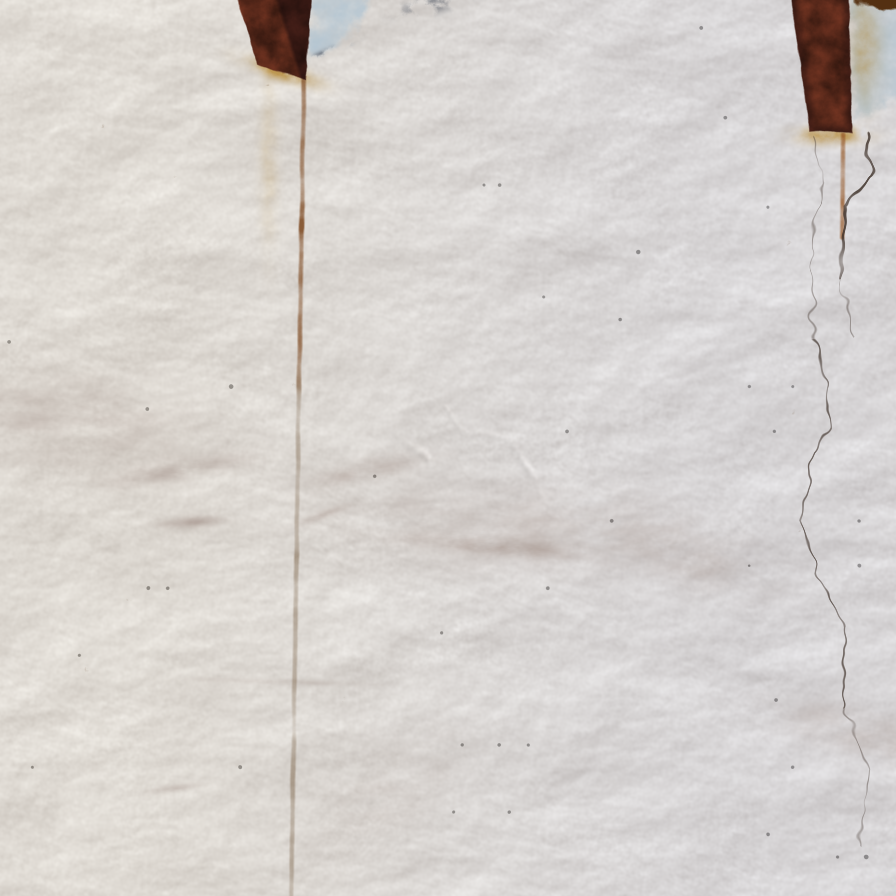
This texture is drawn by a WebGL 1 fragment shader. Its source:

```glsl
precision highp float;
// Weathered whitewashed wall with two rusty iron brackets at the top edge.
// Plaster is gradient-noise relief lit from above; stains are soft ellipses,
// and cracks are chains of line segments bent by noise.
uniform vec2 u_resolution;

vec2 hash2(vec2 p) {
  vec3 q = fract(p.xyx * vec3(.1031, .1030, .0973));
  q += dot(q, q.yzx + 33.33);
  return fract((q.xx + q.yz) * q.zy);
}
float corner(vec2 i, vec2 f, vec2 o) { return dot(hash2(i + o) * 2. - 1., f - o); }
float noise(vec2 p) {
  vec2 i = floor(p), f = fract(p), o = vec2(1, 0);
  vec2 w = f * f * f * (f * (f * 6. - 15.) + 10.);
  return mix(mix(corner(i, f, o.yy), corner(i, f, o.xy), w.x),
             mix(corner(i, f, o.yx), corner(i, f, o.xx), w.x), w.y);
}
float fbm(vec2 p) {
  float sum = 0., amp = .5;
  for (int i = 0; i < 5; i++) {
    sum += amp * noise(p);
    p = mat2(1.6, 1.1, -1.1, 1.6) * p + 17.3;
    amp *= .5;
  }
  return sum;
}
// Lumpy plaster height, stretched sideways
float plaster(vec2 p) {
  return fbm(p * vec2(8, 13) + .35 * noise(p * 5. + 40.) + 60.);
}
// Soft ellipse: shape holds center and radii, tilt leans its long axis
float stain(vec2 p, vec4 shape, float tilt) {
  vec2 d = p - shape.xy;
  d.y -= tilt * d.x;
  d /= shape.zw;
  return exp(-dot(d, d));
}
float segment(vec2 p, vec2 a, vec2 b) {
  vec2 d = b - a;
  return length(p - a - d * clamp(dot(p - a, d) / dot(d, d), 0., 1.));
}
float path(vec2 p, vec2 a, vec2 b, vec2 c, vec2 d) {
  return min(segment(p, a, b), min(segment(p, b, c), segment(p, c, d)));
}
float stroke(float dist, float halfWidth, float px) {
  return 1. - smoothstep(halfWidth - px * .5, halfWidth + px, dist);
}
// Distance inside an edge whose interior lies on the right
float edge(vec2 p, vec2 a, vec2 b) {
  vec2 d = normalize(b - a);
  return dot(p - a, vec2(d.y, -d.x));
}
float quad(vec2 p, vec2 a, vec2 b, vec2 c, vec2 d) {
  return min(min(edge(p, a, b), edge(p, b, c)), min(edge(p, c, d), edge(p, d, a)));
}
// Diagonal raised ridges near the middle
float ridges(vec2 p) {
  float d = path(p, vec2(.497, .55), vec2(.52, .523), vec2(.572, .51), vec2(.607, .449));
  return exp(-pow(min(d, segment(p, vec2(.447, .523), vec2(.477, .488))) / .003, 2.));
}
vec3 wallColor(vec2 p) {
  vec3 col = mix(vec3(.872, .853, .826), vec3(.842, .833, .838), smoothstep(.1, .9, p.x));
  vec2 e = vec2(-.0014, .0024);
  float slope = plaster(p - e) - plaster(p + e), patchy = fbm(p * 9.);
  float grain = noise(p * 120.) + noise(p * 230.);
  float shade = clamp(slope * .55, -.1, .06) + grain * (.024 + .04 * max(patchy, 0.));
  col += (shade + .045 * fbm(p * vec2(4, 7) + 9.)) * vec3(.93, 1, 1.03);
  // Broad grime, then small shadows beneath bulges
  float broad = stain(p, vec4(.07, .53, .15, .055), -.15)
    + stain(p, vec4(.57, .41, .16, .045), -.05) + .7 * stain(p, vec4(.77, .38, .09, .035), -.3)
    + stain(p, vec4(.97, .18, .1, .025), -.2) + .5 * stain(p, vec4(.43, .11, .08, .05), .6);
  float marks = stain(p, vec4(.215, .417, .035, .006), .05)
    + stain(p, vec4(.41, .475, .055, .011), .2) + stain(p, vec4(.2, .475, .06, .01), .15)
    + stain(p, vec4(.2, .121, .028, .004), .15) + stain(p, vec4(.36, .425, .03, .005), .35)
    + .8 * stain(p, vec4(.32, .239, .07, .003), -.03) + stain(p, vec4(.55, .39, .08, .008), -.1);
  float mottled = .8 + 2.4 * fbm(p * vec2(16, 40));
  col = mix(col, vec3(.67, .61, .58), clamp((broad * .32 + marks * .5) * mottled, 0., .75));
  vec2 q = p + .012 * vec2(noise(p * 28.), noise(p * 28. + 8.));
  return col + (.05 * ridges(q) - .04 * ridges(q + vec2(.003, .006))) * (.6 + 1.5 * noise(p * 24.));
}

void main() {
  vec2 p = gl_FragCoord.xy / u_resolution;
  float px = 1. / min(u_resolution.x, u_resolution.y), rough = fbm(p * 38.);
  vec3 col = wallColor(p);
  // Flaking blue paint beside the brackets
  float blue = max(quad(p, vec2(.345, 1.03), vec2(.432, 1.03), vec2(.385, .942), vec2(.34, .932)),
    quad(p, vec2(.945, 1.03), vec2(1.1, 1.03), vec2(1.1, .94), vec2(.95, .86)));
  col = mix(col, vec3(.7, .77, .82), (.65 + rough) * smoothstep(-.004, .012, blue + rough * .03));
  float chips = stain(p, vec4(.48, .994, .03, .009), .2) + stain(p, vec4(.365, .942, .025, .004), .4);
  col = mix(col, vec3(.36, .38, .42), .8 * chips * smoothstep(-.05, .15, rough));
  // Ochre rust bleeding into the plaster
  float ochre = stain(p, vec4(.315, .92, .034, .009), -.3) + stain(p, vec4(.928, .849, .034, .009), 0.)
    + .2 * stain(p, vec4(.3, .82, .01, .08), 0.) + .5 * stain(p, vec4(.965, .95, .018, .06), 0.);
  col = mix(col, vec3(.73, .57, .27), clamp(ochre * (.8 + 2. * rough), 0., .9));
  float crust = stain(p, vec4(.985, 1, .035, .014), -.2);
  col = mix(col, vec3(.33, .19, .07), smoothstep(.35, .6, crust + rough));
  // Long drip lines, worn unevenly
  float dripX = abs(p.x - .325 - .0155 * p.y - .002 * noise(vec2(p.y * 20., 2)));
  float strong = smoothstep(.54, .61, p.y), wear = noise(vec2(p.y * 18., 5)) + rough;
  float drip = stroke(dripX, .0018 + .001 * wear, px * 2.) * step(p.y, .915) * mix(.48, .75, strong);
  col = mix(col, mix(vec3(.55, .47, .38), vec3(.54, .36, .22), strong), clamp(drip * (.9 + wear), 0., 1.));
  float rust = stroke(segment(p, vec2(.941, .85), vec2(.94, .735)), .0018, px * 2.);
  col = mix(col, vec3(.6, .37, .19), rust * (.65 + rough));
  // Cracks, from hairline to wide
  vec2 c = p + .01 * vec2(noise(p * 55. + 3.), noise(p * 55. + 31.));
  vec2 fork = vec2(.91, .62), bend = vec2(.893, .42), foot = vec2(.941, .21), tip = vec2(.936, .69);
  float thin = min(path(c, vec2(.907, .85), vec2(.919, .798), vec2(.904, .72), fork),
    path(c, foot, vec2(.955, .175), vec2(.97, .14), vec2(.96, .055)));
  thin = min(thin, segment(c, tip, vec2(.955, .622)));
  float dark = min(path(c, fork, vec2(.928, .525), vec2(.908, .495), bend),
    path(c, bend, vec2(.912, .36), vec2(.943, .3), foot));
  float wide = min(path(c, vec2(.966, .85), vec2(.973, .8), vec2(.944, .772), vec2(.941, .73)),
    segment(c, vec2(.941, .73), tip));
  float crack = max(.4 * stroke(thin, .0005, px), .7 * stroke(dark, .0007, px));
  crack = max(crack, .85 * stroke(wide, .0013, px)) * clamp(.9 + 1.2 * noise(p * 40.), 0., 1.);
  col = mix(col, vec3(.25, .2, .17), crack);
  // Sparse pits
  vec2 seed = hash2(floor(p * 40.) + 12.);
  float pit = length(fract(p * 40.) - .25 - .5 * seed.yx) / 40.;
  col -= .3 * step(.975, seed.x) * stroke(pit + rough * .003, .0016, px);
  // Iron brackets: rusty front with a darker side
  float left = quad(p, vec2(.26, 1.02), vec2(.349, 1.02), vec2(.341, .911), vec2(.287, .928));
  float right = quad(p, vec2(.88, 1.02), vec2(.947, 1.02), vec2(.951, .852), vec2(.904, .854));
  float side = smoothstep(-.003, .003, edge(p, vec2(.335, .915), vec2(.309, 1)));
  if (p.x > .6) side = .7 - .7 * smoothstep(0., .012, right);
  vec3 iron = mix(vec3(.34, .155, .1), vec3(.2, .09, .07), side) * (1. + 1.3 * rough);
  col = mix(col, iron, smoothstep(-px, px, max(left, right) + rough * .005));
  gl_FragColor = vec4(clamp(col, 0., 1.), 1);
}
```
